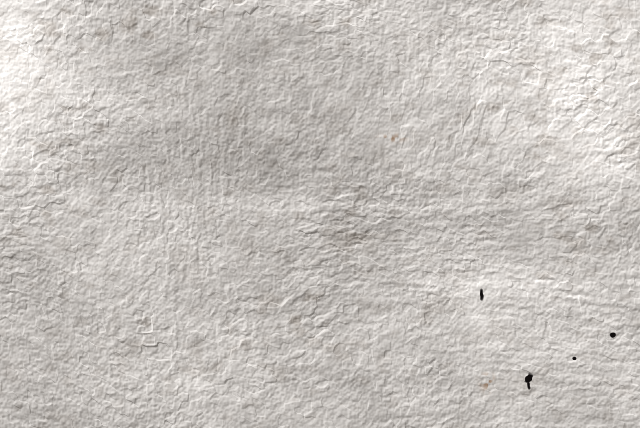
Write a Shadertoy shader that draws this texture.

```glsl
// Weathered whitewashed plaster: brushed relief, flaking paint, soft light and small pits.

float hash(vec2 p) {
    return fract(sin(dot(p, vec2(127.1, 311.7))) * 43758.5453);
}

float noise(vec2 p) {
    vec2 i = floor(p), f = fract(p);
    f = f * f * (3.0 - 2.0 * f);
    return mix(mix(hash(i), hash(i + vec2(1, 0)), f.x),
               mix(hash(i + vec2(0, 1)), hash(i + vec2(1, 1)), f.x), f.y);
}

float fbm(vec2 p, int octaves) {
    float sum = 0.0, amp = 0.5, total = 0.0;
    for (int i = 0; i < octaves; i++) {
        sum += amp * noise(p);
        total += amp;
        amp *= 0.5;
        p = mat2(1.6, 1.2, -1.2, 1.6) * p + 7.3;
    }
    return sum / total;
}

// Irregular plates, each at its own height; hardness sets how steep the edges are
float plates(vec2 p, float hardness) {
    vec2 cell = floor(p);
    float sum = 0.0, total = 0.0;
    for (int y = -1; y <= 1; y++)
    for (int x = -1; x <= 1; x++) {
        vec2 id = cell + vec2(x, y);
        vec2 d = id + vec2(hash(id), hash(id + 57.0)) - p;
        float weight = exp(-hardness * dot(d, d));
        sum += weight * hash(id + 113.0);
        total += weight;
    }
    return sum / total;
}

// Soft elliptical spot
float glow(vec2 p, vec2 centre, vec2 radius) {
    vec2 d = (p - centre) / radius;
    return exp(-dot(d, d));
}

// Where the paint is flaking off
float damageMask(vec2 p) {
    float zones = glow(p, vec2(0.20, 1.0), vec2(0.22, 0.13))
                + glow(p, vec2(0.08, 0.62), vec2(0.17, 0.22))
                + glow(p, vec2(0.65, 1.0), vec2(0.22, 0.09))
                + glow(p, vec2(1.33, 0.76), vec2(0.22, 0.28))
                + 0.8 * glow(p, vec2(0.70, 0.24), vec2(0.20, 0.20))
                + 0.6 * glow(p, vec2(0.36, 0.22), vec2(0.08, 0.12));
    return smoothstep(0.22, 0.85, zones * 0.65 + 1.1 * (fbm(p * 11.0, 3) - 0.38));
}

// Share of upright brush strokes against level ones
float uprightMask(vec2 p) {
    float zones = glow(p, vec2(0.80, 0.95), vec2(0.50, 0.22))
                + glow(p, vec2(0.52, 0.20), vec2(0.24, 0.30))
                + 0.6 * glow(p, vec2(0.45, 0.65), vec2(0.25, 0.25));
    return smoothstep(0.25, 0.75, zones + 0.4 * (noise(p * 6.0) - 0.5));
}

// Height of the plaster surface
float surface(vec2 p, float damage, float upright) {
    vec2 bend = vec2(noise(p * 3.5), noise(p * 3.5 + 19.0));
    vec2 ragged = vec2(noise(p * 70.0), noise(p * 70.0 + 5.0));
    vec2 q = p + 0.14 * bend + 0.009 * ragged;
    float level = noise(q * vec2(19.0, 95.0));
    float rise = noise(q * vec2(105.0, 21.0) + 31.0);
    float strokes = mix(level, rise, upright);
    float grain = 0.5 * noise(p * 125.0 + 3.0) + 0.5 * noise(p * 195.0);
    float grit = plates(q * vec2(62.0, 72.0), 14.0);
    float flakes = plates(q * vec2(34.0, 42.0) + 11.0, 26.0);
    return 0.50 * strokes + 0.75 * grain + 0.60 * grit + 1.25 * damage * flakes;
}

// Broad light and shade over the wall
float wallTone(vec2 p) {
    float tone = 0.757;
    tone += 0.23 * glow(p, vec2(0.0, 0.86), vec2(0.17, 0.20));
    tone += 0.15 * glow(p, vec2(1.28, 0.80), vec2(0.34, 0.26));
    tone += 0.08 * glow(p, vec2(1.22, 0.34), vec2(0.36, 0.05));
    tone += 0.06 * glow(p, vec2(0.80, 0.52), vec2(0.40, 0.018));
    tone += 0.05 * glow(p, vec2(1.35, 0.41), vec2(0.006, 0.08));
    tone -= 0.055 * glow(p, vec2(0.68, 0.66), vec2(0.42, 0.24));
    tone -= 0.045 * glow(p, vec2(0.68, 0.32), vec2(0.28, 0.16));
    tone += 0.19 * (fbm(p * vec2(3.5, 8.0), 5) - 0.48);
    tone += 0.11 * (fbm(p * vec2(24.0, 30.0) + 9.0, 3) - 0.5);
    return tone;
}

// Dark holes with ragged rims
float pits(vec2 p, float soft) {
    vec4 holes[5] = vec4[5](vec4(1.236, 0.115, 0.009, 0.011), vec4(1.235, 0.101, 0.004, 0.010),
                            vec4(1.125, 0.312, 0.004, 0.011), vec4(1.432, 0.217, 0.006, 0.005),
                            vec4(1.342, 0.162, 0.005, 0.004));
    float cover = 0.0;
    for (int i = 0; i < 5; i++) {
        float d = length((p - holes[i].xy) / holes[i].zw) + 0.7 * (noise(p * 130.0) - 0.5);
        float blur = soft / holes[i].z;
        cover = max(cover, 1.0 - smoothstep(1.0 - blur, 1.0 + blur, d));
    }
    return cover;
}

void mainImage(out vec4 fragColor, in vec2 fragCoord) {
    vec2 p = fragCoord / iResolution.y;
    float damage = damageMask(p), upright = uprightMask(p);

    // Raking light from the upper left, with deeper shadows than highlights
    vec2 toLight = vec2(-0.0024, 0.0032);
    float slope = surface(p, damage, upright) - surface(p + toLight, damage, upright);
    float relief = slope / (1.0 + (slope > 0.0 ? 1.0 : 0.5) * abs(slope));
    float tone = wallTone(p) + mix(0.36, 0.50, noise(p * 9.0 + 70.0)) * relief;

    // Grime in hollows and worn patches
    float grime = smoothstep(0.52, 0.75, fbm(p * vec2(26.0, 36.0) + 40.0, 4));
    float worn = grime * (0.25 + 0.5 * damage) + 0.7 * glow(p, vec2(0.113, 0.883), vec2(0.012));
    worn += 0.9 * glow(p, vec2(0.547, 0.727), vec2(0.018, 0.035)) * noise(p * 60.0);
    tone -= 0.15 * worn;
    vec3 color = tone + mix(vec3(0.018, 0.0, -0.018), vec3(0.03, 0.0, -0.03), clamp(worn, 0.0, 1.0));

    // Rust stains and pits
    float rust = glow(p, vec2(0.918, 0.678), vec2(0.025, 0.008))
               + glow(p, vec2(1.139, 0.107), vec2(0.014, 0.018));
    rust *= smoothstep(0.45, 0.70, noise(p * 110.0));
    color = mix(color, vec3(0.50, 0.36, 0.25), 0.7 * rust);
    color = mix(color, vec3(0.07, 0.06, 0.06), pits(p, 0.7 / iResolution.y));
    fragColor = vec4(clamp(color, 0.0, 1.0), 1.0);
}
```
